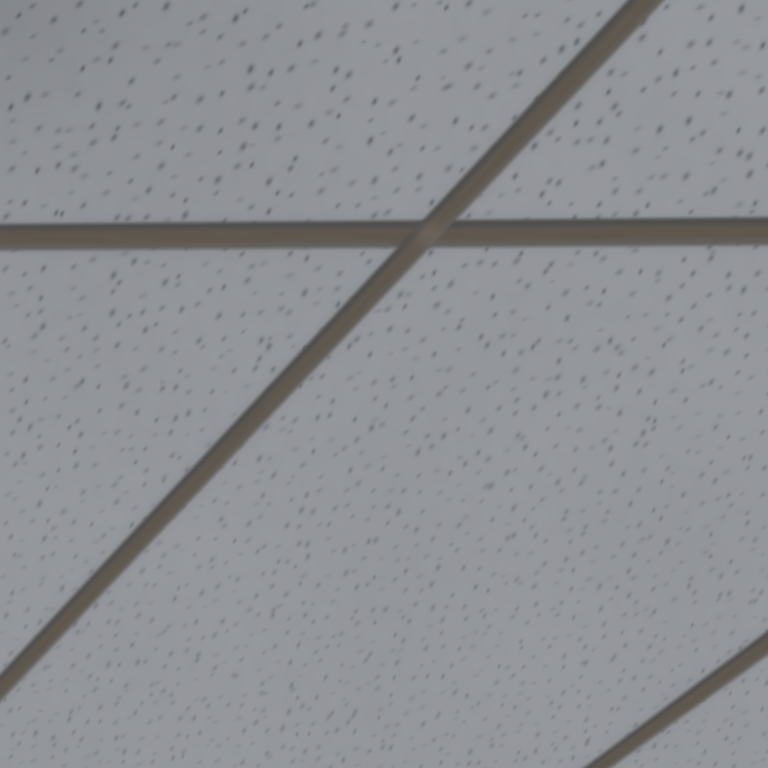
Write a Shadertoy shader that draws this texture.

```glsl
// A suspended ceiling of pale perforated tiles crossed by soft brown rails.
// Jittered cells under a perspective warp place the tilted pits; each rail is
// a tapered signed distance band with grey shading along both of its edges.

vec2 hash2(vec2 p) {
    vec3 q = fract(p.xyx * vec3(0.1031, 0.1030, 0.0973));
    q += dot(q, q.yzx + 33.33);
    return fract((q.xx + q.yz) * q.zy);
}

float gradientNoise(vec2 p) {
    vec2 i = floor(p), f = fract(p);
    vec2 u = f * f * f * (f * (f * 6.0 - 15.0) + 10.0);
    float a = dot(hash2(i) * 2.0 - 1.0, f);
    float b = dot(hash2(i + vec2(1, 0)) * 2.0 - 1.0, f - vec2(1, 0));
    float c = dot(hash2(i + vec2(0, 1)) * 2.0 - 1.0, f - vec2(0, 1));
    float d = dot(hash2(i + 1.0) * 2.0 - 1.0, f - 1.0);
    return mix(mix(a, b, u.x), mix(c, d, u.x), u.y);
}

// Darkness of the pits: cells grow towards the top, where the ceiling is near.
float pits(vec2 p) {
    float depth = 1.0 + 0.5 * p.y;
    vec2 density = vec2(52.0, 60.0);
    vec2 q = p / depth * density;
    vec2 cell = floor(q);
    float dark = 0.0;
    for (int y = -1; y <= 1; y++)
    for (int x = -1; x <= 1; x++) {
        vec2 id = cell + vec2(x, y);
        vec2 rnd = hash2(id + 17.0);
        vec2 d = (q - id - 0.08 - 0.84 * rnd) / density;
        // Back to canvas units, so pits keep their shape.
        d.y *= depth * depth;
        d.x = d.x * depth + 0.5 * p.x / depth * d.y;
        vec2 kind = hash2(id + 91.0);
        float tilt = 0.75 + 0.7 * (kind.x - 0.5);
        vec2 along = vec2(cos(tilt), sin(tilt));
        vec2 e = vec2(dot(d, along), dot(d, vec2(-along.y, along.x)));
        e /= vec2(0.0042, 0.0024) * depth * mix(0.7, 1.1, kind.y);
        dark += exp(-dot(e, e)) * mix(0.3, 1.0, kind.x);
    }
    return min(dark, 1.0);
}

// Paints a rail from a to b; width holds the half width at either end.
vec3 rail(vec3 under, vec2 p, vec2 a, vec2 b, vec2 width, float lower) {
    vec2 dir = b - a;
    float t = dot(p - a, dir) / dot(dir, dir);
    float s = dot(p - a, normalize(vec2(-dir.y, dir.x)));
    float h = mix(width.x, width.y, clamp(t, 0.0, 1.0));
    float side = s / h;
    vec3 paint = vec3(0.372, 0.342, 0.307);
    paint += 0.012 * gradientNoise(vec2(t * 12.0, side * 2.0));
    paint = mix(paint, vec3(0.315, 0.31, 0.305), smoothstep(0.15, 0.75, side));
    paint = mix(paint, vec3(0.39, 0.385, 0.38), lower * smoothstep(0.25, 0.9, -side));
    float cover = 1.0 - smoothstep(h - 0.0045, h + 0.0035, abs(s));
    float halo = 0.06 * exp(-max(abs(s) - h, 0.0) / 0.005);
    return mix(under * (1.0 - halo), paint, cover);
}

void mainImage(out vec4 fragColor, in vec2 fragCoord) {
    vec2 p = fragCoord / iResolution.xy;

    // Tile surface with a dim upper left corner
    vec3 color = vec3(0.583, 0.593, 0.613);
    color -= 0.065 * exp(-3.5 * length((p - vec2(0.0, 1.0)) * vec2(1.0, 1.3)));
    color += 0.012 * gradientNoise(p * 5.0) + 0.008 * gradientNoise(p * 38.0);
    float contrast = mix(0.09, 0.17, smoothstep(0.1, 1.0, p.y));
    color -= contrast * pits(p);

    // Rails, the long diagonal lying over the horizontal one
    color = rail(color, p, vec2(0.0, 0.691), vec2(1.0, 0.699),
                 vec2(0.0175, 0.0185), 0.8);
    vec2 crossing = p - vec2(0.557, 0.697);
    color = rail(color, p, vec2(0.0, 0.104), vec2(0.841, 1.0),
                 vec2(0.0125, 0.0175), 0.6);
    color += vec3(0.045, 0.042, 0.04) * exp(-dot(crossing, crossing) / 0.0003);
    color = rail(color, p, vec2(0.777, 0.0), vec2(1.0, 0.163),
                 vec2(0.0105, 0.013), 0.5);

    fragColor = vec4(color, 1.0);
}
```
